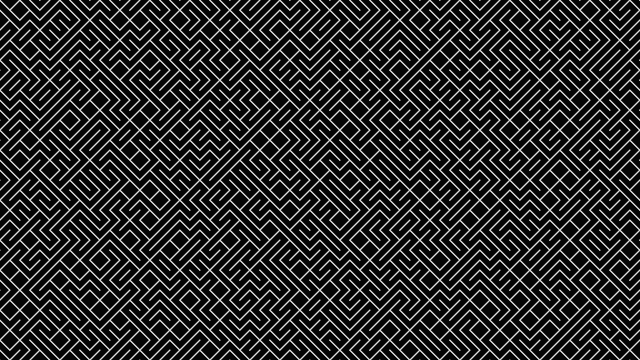
Write a Shadertoy shader that draws this pattern.

```glsl
// Diagonal maze: every cell of a square grid holds one of its two diagonals,
// picked at random. Each pixel takes the distance to the nearest diagonal in
// its own and the neighbouring cells, so that strokes join with round ends.

#define ROWS 36.0          // cells over the canvas height
#define HALF_WIDTH 0.068   // half the stroke width, in cells
#define SOFTNESS 0.545     // half the edge blend, in pixels
#define GRID_SHIFT 0.0165  // small offset of the grid, in cells
#define RISING_SHARE 0.5   // share of cells with a rising diagonal
#define SEED 37u
#define GROUND vec3(0.02)
#define STROKE vec3(0.872)

// Integer hash of a cell, from 0 to 1
float hashCell(ivec2 cell) {
    uvec2 q = uvec2(cell + 64) * uvec2(1597u, 3571u);
    uint h = (q.x ^ (q.y << 7)) + SEED * 7919u;
    h = (h ^ (h >> 16)) * 0x7feb352du;
    h = (h ^ (h >> 15)) * 0x846ca68bu;
    h ^= h >> 16;
    return float(h >> 8) / 16777216.0;
}

float segmentDistance(vec2 p, vec2 a, vec2 b) {
    vec2 along = b - a;
    float t = clamp(dot(p - a, along) / dot(along, along), 0.0, 1.0);
    return length(p - a - along * t);
}

// Distance from p to the diagonal of a cell, in cells
float diagonalDistance(vec2 p, ivec2 cell) {
    float rising = step(hashCell(cell), RISING_SHARE);
    vec2 local = p - vec2(cell);
    return segmentDistance(local, vec2(0.0, 1.0 - rising), vec2(1.0, rising));
}

void mainImage(out vec4 fragColor, in vec2 fragCoord) {
    float cellsPerPixel = ROWS / iResolution.y;
    vec2 p = fragCoord * cellsPerPixel + GRID_SHIFT;
    ivec2 home = ivec2(floor(p));

    // Nearest stroke among the surrounding cells
    float d = 2.0;
    for (int y = -1; y <= 1; y++) {
        for (int x = -1; x <= 1; x++) {
            d = min(d, diagonalDistance(p, home + ivec2(x, y)));
        }
    }

    // Blend the edge over about one pixel
    float blend = SOFTNESS * cellsPerPixel;
    float cover = 1.0 - smoothstep(HALF_WIDTH - blend, HALF_WIDTH + blend, d);
    fragColor = vec4(mix(GROUND, STROKE, cover), 1.0);
}
```
